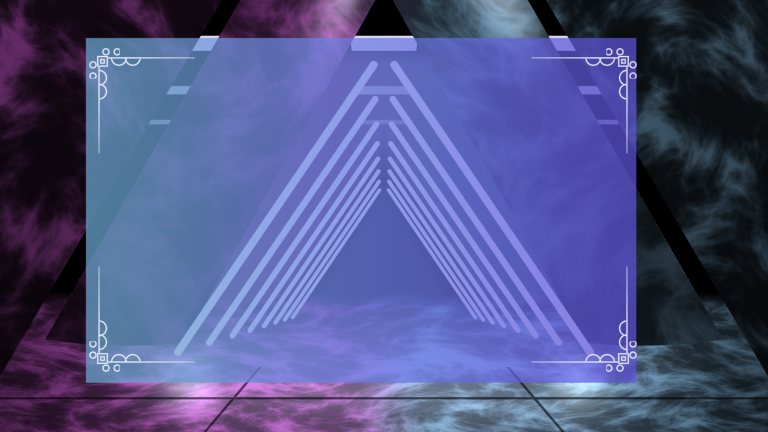
Write a Shadertoy shader that draws this background.

```glsl
// Neon-lit triangular concrete tunnel, magenta to steel blue, behind a tinted glass panel with ornate corners.

float fill(float d, float aa) { return smoothstep(aa, -aa, d); }

float boxDist(vec2 p, vec2 halfSize) {
    vec2 d = abs(p) - halfSize;
    return length(max(d, 0.0)) + min(max(d.x, d.y), 0.0);
}

float segmentDist(vec2 p, vec2 a, vec2 b) {
    vec2 ab = b - a;
    return length(p - a - ab * clamp(dot(p - a, ab) / dot(ab, ab), 0.0, 1.0));
}

vec2 hash2(vec2 p) {
    return fract(sin(vec2(dot(p, vec2(127.1, 311.7)), dot(p, vec2(269.5, 183.3)))) * 4375.85);
}

// Distance to the nearest scattered cell centre
float cellular(vec2 p) {
    vec2 cell = floor(p), f = fract(p);
    float nearest = 2.0;
    for (int j = -1; j <= 1; j++)
        for (int i = -1; i <= 1; i++) {
            vec2 o = vec2(i, j);
            nearest = min(nearest, length(o + hash2(cell + o) - f));
        }
    return nearest;
}

// Mottled concrete: warped layers of cellular noise
float stone(vec2 p) {
    float sum = 0.0, amp = 0.5;
    for (int i = 0; i < 5; i++) {
        p += 0.25 * sin(p.yx * 1.7 + float(i));
        sum += amp * cellular(p);
        p = mat2(1.6, 1.2, -1.2, 1.6) * p;
        amp *= 0.6;
    }
    return smoothstep(0.28, 0.82, sum);
}

// Glossy floor with two pools of light and slab joints
vec3 floorColor(vec2 p, float drop, vec3 tint) {
    float a = abs(p.x);
    float grain = stone(vec2(p.x * 7.0, drop * 20.0));
    float spots = exp(-pow((a - 0.45) / 0.07, 2.0) - pow((drop - 0.88) / 0.07, 2.0));
    float pool = smoothstep(0.8, 0.15, a) * smoothstep(0.66, 0.86, drop) * (1.0 - 0.4 * smoothstep(0.9, 1.0, drop));
    vec3 col = tint * (0.3 + 0.65 * grain) * (1.0 - 0.4 * smoothstep(0.6, 0.9, a));
    col += pool * vec3(0.28, 0.29, 0.34) + spots * vec3(0.35, 0.4, 0.4);
    float joint = min(abs(drop - 0.922), 0.7 * abs(a - 0.322 - 0.85 * (drop - 0.891)));
    return col * (1.0 - 0.6 * smoothstep(0.004, 0.001, joint) * step(0.85, drop));
}

// Light tubes receding toward the horizon
float tubes(vec2 q, float horizon, float aa) {
    float mask = 0.0;
    for (int i = 0; i < 8; i++) {
        float size = 1.0 / (2.097 + 0.376 * float(i));
        vec2 top = vec2(0.05 * size, horizon - 1.092 * size);
        vec2 foot = vec2(size, horizon + 0.302 * size);
        mask = max(mask, fill(segmentDist(q, top, foot) - 0.019 * size, aa));
    }
    return mask;
}

// Corner ornament, symmetric about its diagonal; q points inward
float ornament(vec2 q, float aa) {
    vec2 s = vec2(max(q.x, q.y), min(q.x, q.y));
    float line = segmentDist(s, vec2(0.022, 0.0), vec2(0.22, 0.0)) + 0.006 * max(s.x - 0.08, 0.0);
    float square = min(abs(boxDist(q - 0.008, vec2(0.011))), abs(boxDist(q - 0.008, vec2(0.004))));
    float d = min(line, square);
    for (int i = 0; i < 2; i++) {
        float arc = abs(length(s - vec2(0.046 + 0.032 * float(i), 0.0)) - 0.017);
        d = min(d, max(arc, -s.y));
        float curl = abs(length(s - vec2(0.042 - 0.026 * float(i), -0.014)) - 0.007);
        d = min(d, max(curl, s.x - 0.046));
    }
    return fill(d - 0.0016, aa);
}

vec3 tunnel(vec2 p, float aa) {
    const float horizon = 0.671;
    float drop = 1.0 - p.y, a = abs(p.x);
    float side = smoothstep(-0.12, 0.12, p.x);
    vec3 tint = mix(vec3(0.62, 0.27, 0.64), vec3(0.40, 0.56, 0.68), side);
    float grain = stone(p * 5.0 + 3.0);

    // Far walls, dark opening and floor
    float inner = 0.02 + 0.56 * drop, outer = 0.333 + 0.575 * drop;
    vec3 col = tint * 0.55 * smoothstep(-0.03, 0.08, a - 0.62 * (drop - 0.40));
    col = mix(col, vec3(0.06, 0.09, 0.16), fill(a - 0.62 * (drop - 0.43), 0.03));
    col *= step(a, outer) * smoothstep(0.08, 0.16, drop);
    col = mix(col, floorColor(p, drop, tint), smoothstep(horizon, horizon + 0.05, drop));

    // Ceiling beams
    for (int i = 0; i < 3; i++) {
        float top = horizon - 1.0 / (1.70 + 0.42 * float(i));
        float thick = 0.035 * pow(0.55, float(i));
        float band = fill(abs(drop - top - 0.5 * thick) - 0.5 * thick, aa);
        float open = max(fill(a - 0.09 + 0.13 * drop, aa), step(0.3, a));
        col = mix(col, vec3(0.86, 0.84, 0.95) * (1.0 - 0.2 * float(i)), band * open);
    }

    // Inner pillars, lit from above
    float across = (a - inner) / (outer - inner);
    float shine = exp(-pow((across - mix(0.2, 0.8, side)) / 0.22, 2.0) - drop / 0.13);
    vec3 pillar = tint * (0.25 + 0.6 * grain) * mix(1.1, 0.6, smoothstep(0.0, 0.7, drop));
    pillar = pillar * (1.0 - 0.35 * across * across) + shine * vec3(0.4, 0.42, 0.45);
    float base = drop - 0.80 + 0.04 * pow(abs(across - 0.4), 2.0);
    col = mix(col, pillar, fill(max(max(inner - a, a - outer), base), aa));

    // Outer pillars in shadow
    vec3 shadow = tint * (0.1 + 0.55 * grain * grain) * (1.0 - 0.4 * drop);
    col = mix(col, shadow, fill(0.375 + 0.59 * drop - a, aa));
    return mix(col, vec3(0.95, 0.96, 1.0), tubes(vec2(a, drop), horizon, aa));
}

void mainImage(out vec4 fragColor, in vec2 fragCoord) {
    vec2 p = (fragCoord - vec2(0.5 * iResolution.x, 0.0)) / iResolution.y;
    float aa = 0.8 / iResolution.y;
    vec3 col = tunnel(p, aa);

    // Tinted glass panel
    float t = clamp((p.x + 0.69) / 1.274, 0.0, 1.0);
    vec3 glass = mix(vec3(0.42, 0.65, 0.82), vec3(0.42, 0.50, 0.89), smoothstep(0.0, 0.5, t));
    glass = mix(glass, vec3(0.37, 0.33, 0.85), smoothstep(0.4, 1.0, t));
    col = mix(col, glass, 0.73 * fill(boxDist(p - vec2(-0.053, 0.513), vec2(0.637, 0.399)), aa));

    // Mirrored corner ornaments
    vec2 q = vec2(0.611, 0.352) - abs(p - vec2(-0.0486, 0.514));
    col = mix(col, vec3(0.95, 0.97, 1.0), 0.9 * ornament(q, aa));
    fragColor = vec4(col, 1.0);
}
```
